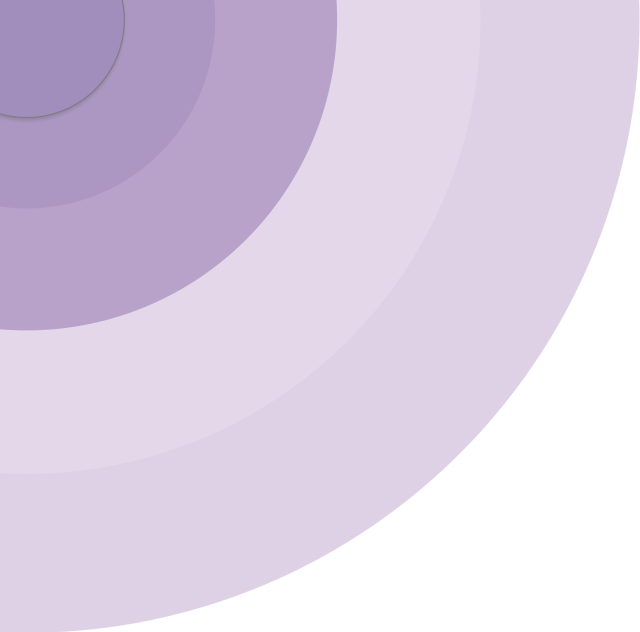
Write a Shadertoy shader that draws this background.

```glsl
// Concentric lilac discs fanning out from the upper left corner over white.
// Each disc is a smooth-edged circle distance painted from largest to smallest;
// the innermost one adds a soft drop shadow and a thin grey rim.

const vec3 WHITE      = vec3(1.0);
const vec3 PALE_LILAC = vec3(0.870, 0.820, 0.898);
const vec3 MIST       = vec3(0.894, 0.845, 0.914);
const vec3 MAUVE      = vec3(0.722, 0.635, 0.792);
const vec3 LAVENDER   = vec3(0.675, 0.592, 0.761);
const vec3 VIOLET     = vec3(0.632, 0.557, 0.737);
const vec3 RIM_GREY   = vec3(0.510, 0.480, 0.510);
const vec3 SHADOW     = vec3(0.480, 0.430, 0.530);

const vec2 CENTER = vec2(0.0422, 0.9684);
const float CORE_RADIUS = 0.1544;

// Signed distance to a circle, negative inside
float circleDistance(vec2 p, vec2 center, float radius) {
    return length(p - center) - radius;
}

// Coverage of a shape whose edge fades over the given width
float coverage(float dist, float width) {
    return 1.0 - smoothstep(-0.5 * width, 0.5 * width, dist);
}

vec3 paintDisc(vec3 base, vec3 color, vec2 p, float radius, float edge) {
    return mix(base, color, coverage(circleDistance(p, CENTER, radius), edge));
}

void mainImage(out vec4 fragColor, in vec2 fragCoord) {
    // Unit is the canvas height
    vec2 p = fragCoord / iResolution.y;
    float edge = 1.4 / iResolution.y;

    // Broad flat discs
    vec3 color = WHITE;
    color = paintDisc(color, PALE_LILAC, p, 0.9697, edge);
    color = paintDisc(color, MIST,       p, 0.7180, edge);
    color = paintDisc(color, MAUVE,      p, 0.4912, edge);
    color = paintDisc(color, LAVENDER,   p, 0.2982, edge);

    // Drop shadow below the core
    vec2 shadowCenter = CENTER - vec2(0.0, 0.0050);
    float shadow = coverage(circleDistance(p, shadowCenter, CORE_RADIUS), 0.0110);
    color = mix(color, SHADOW, 0.45 * shadow);

    // Core disc and its rim
    color = paintDisc(color, VIOLET, p, CORE_RADIUS, edge);
    float rim = abs(circleDistance(p, CENTER, CORE_RADIUS)) - 0.0009;
    color = mix(color, RIM_GREY, coverage(rim, edge));

    fragColor = vec4(color, 1.0);
}
```
